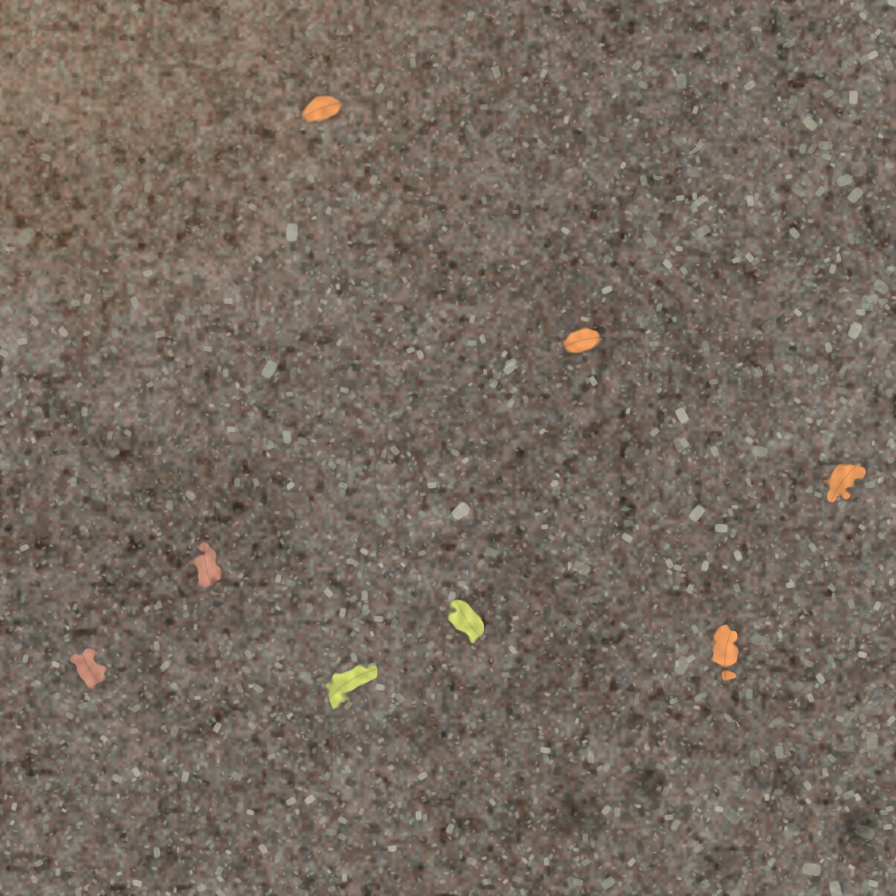
Write a three.js fragment shader that draws this texture.

```glsl
// Weathered asphalt with pale stone chips, damp smudges and a few fallen leaves.
#define TAR vec3(0.440, 0.396, 0.362)
#define DUST vec3(0.085, 0.050, 0.012)
#define CHIP_COOL vec3(0.57, 0.62, 0.54)
#define CHIP_PALE vec3(0.75, 0.74, 0.68)
#define ORANGE vec3(0.91, 0.60, 0.37)
#define PINK vec3(0.76, 0.54, 0.46)
#define LIME vec3(0.79, 0.82, 0.43)
#define GRAIN 0.26
#define EDGE 0.0018
#define LEAVES 8

varying vec2 vUv;

float hash(vec2 p) {
  vec3 q = fract(p.xyx * 0.1031);
  q += dot(q, q.yzx + 33.33);
  return fract((q.x + q.y) * q.z);
}

vec2 hash2(vec2 p) {
  return vec2(hash(p), hash(p + 71.7));
}

float noise(vec2 p) {
  vec2 i = floor(p), f = fract(p);
  f = f * f * (3.0 - 2.0 * f);
  return mix(mix(hash(i), hash(i + vec2(1, 0)), f.x),
             mix(hash(i + vec2(0, 1)), hash(i + 1.0), f.x), f.y);
}

float fbm(vec2 p) {
  float sum = 0.0, amp = 0.5;
  for (int i = 0; i < 4; i++) {
    sum += amp * noise(p);
    p = p * 2.03 + 17.3;
    amp *= 0.5;
  }
  return sum;
}

vec2 rotate(vec2 p, float a) {
  float c = cos(a), s = sin(a);
  return vec2(c * p.x + s * p.y, c * p.y - s * p.x);
}

// Angular chips, one per cell: x is coverage, y is a random shade.
vec2 chips(vec2 uv, float cells, float density) {
  vec2 p = uv * cells, best = vec2(0.0);
  for (int y = -1; y <= 1; y++) {
    for (int x = -1; x <= 1; x++) {
      vec2 id = floor(p) + vec2(x, y);
      vec2 rnd = hash2(id + cells);
      vec2 q = rotate(p - id - 0.15 - 0.7 * hash2(id + 5.3), rnd.x * 6.283);
      q *= vec2(0.8, 1.25);
      float d = mix(length(q), max(abs(q.x), abs(q.y + 0.3 * q.x)), 0.6);
      float radius = mix(0.18, 0.42, rnd.y * rnd.y);
      float soft = EDGE * cells * 0.7;
      float cover = 1.0 - smoothstep(radius - soft, radius + soft, d);
      cover *= step(hash(id + 9.1), density);
      if (cover > best.x) best = vec2(cover, hash(id + 23.9));
    }
  }
  return best;
}

vec3 addChips(vec3 col, vec2 chip, float strength) {
  vec3 tint = mix(CHIP_COOL, CHIP_PALE, chip.y * chip.y);
  return mix(col, tint, chip.x * strength * mix(0.25, 1.0, chip.y));
}

// Damp dark spots in the lower right.
float smudges(vec2 uv) {
  float dark = 0.0;
  for (int i = 0; i < 5; i++) {
    float k = float(i);
    vec2 c = vec2(0.64 + 0.08 * k, 0.09 + 0.05 * sin(k * 2.4));
    float d = length((uv - c) * vec2(1.0, 1.2)) + 0.03 * (fbm(uv * 45.0) - 0.5);
    dark = max(dark, (1.0 - smoothstep(0.006, 0.034, d)) * (0.5 + 0.5 * hash(vec2(k, 3.0))));
  }
  return dark;
}

// Leaves thin out toward the top and change from orange to pink and lime.
vec3 addLeaves(vec3 col, vec2 uv) {
  for (int i = 0; i < LEAVES; i++) {
    float k = float(i);
    vec2 rnd = hash2(vec2(k, 41.0));
    vec2 centre = vec2(fract(0.36 + 0.29 * k), 0.22 + 0.66 * exp(-0.5 * k));
    vec2 q = rotate(uv - centre, rnd.x * 3.1 - 0.6);
    vec2 size = vec2(mix(0.020, 0.029, rnd.y), mix(0.011, 0.015, rnd.x));
    float ragged = (noise(uv * 110.0 + k) - 0.5) * (k < 2.0 ? 0.25 : 0.9);
    q.y += 5.0 * q.x * q.x;
    float d = (length(q / size) - 1.0 + ragged) * size.y;
    float kind = mod(k, 3.0);
    vec3 tint = k < 3.0 || kind > 1.5 ? ORANGE : (kind < 0.5 ? PINK : LIME);
    tint *= 0.9 + 0.2 * noise(uv * 130.0) - 0.1 * smoothstep(0.0015, 0.0, abs(q.y));
    float shadow = 1.0 - smoothstep(-0.002, 0.007, d);
    col *= 1.0 - 0.18 * shadow;
    col = mix(col, tint, 1.0 - smoothstep(-EDGE, EDGE, d));
  }
  return col;
}

void main() {
  vec2 uv = vUv;
  float broad = fbm(uv * 5.0 + 3.0) - 0.47;
  float patches = fbm(uv * 26.0 + 8.0) - 0.47;

  // Tar binder with fine grain, colour flecks and dusty upper left corner
  float dusty = smoothstep(0.75, 0.05, length((uv - vec2(0.0, 1.0)) * vec2(0.9, 1.2)) + broad * 0.4);
  float grain = noise(uv * 115.0) * 0.5 + noise(uv * 230.0 + 31.0) * 0.5 - 0.5;
  float fleck = noise(uv * 150.0 + 60.0) - 0.5;
  vec3 col = TAR + DUST * dusty + 0.10 * broad + 0.13 * patches + GRAIN * grain;
  col += fleck * vec3(0.055, -0.025, -0.035);
  col -= 0.10 * smoothstep(0.68, 0.92, noise(uv * 95.0 + 12.0));

  // Stone chips from fine to coarse, the coarse ones gathered at the right
  float right = smoothstep(0.45, 1.0, uv.x + broad * 0.6);
  float bare = 1.0 - 0.55 * dusty;
  col = addChips(col, chips(uv, 150.0, 0.38), 0.55 * bare);
  col = addChips(col, chips(uv, 88.0, 0.20 + 0.5 * broad), 0.80 * bare);
  col = addChips(col, chips(uv, 48.0, 0.02 + 0.16 * right), 0.80);

  col *= 1.0 - 0.36 * smudges(uv);
  gl_FragColor = vec4(addLeaves(col, uv), 1.0);
}
```
